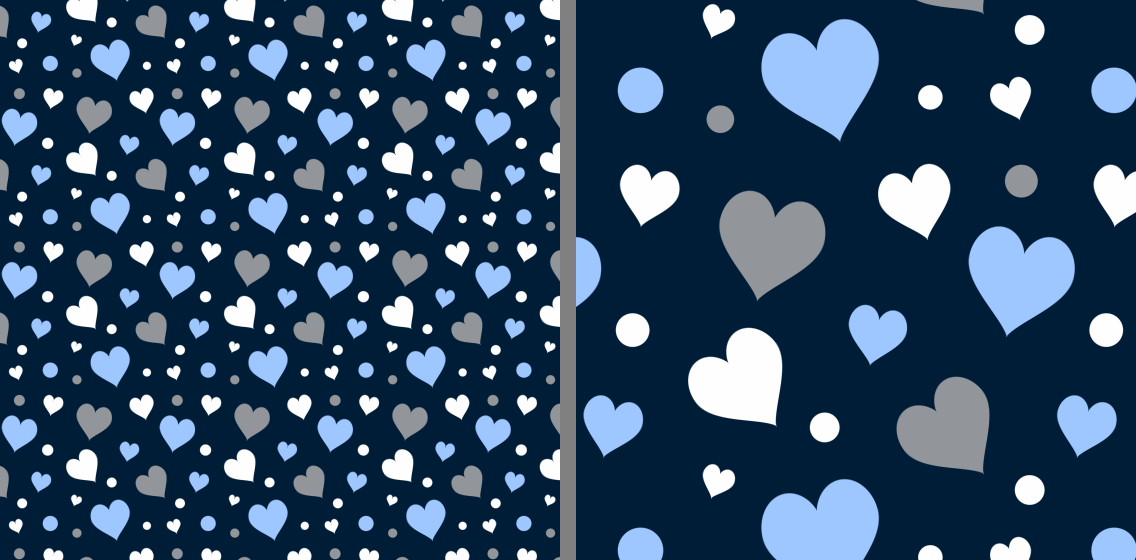
Left: the whole. Right: its middle third, enlarged.
Reproduce this pattern procedurally as a Shadertoy shader.

```glsl
// Tilted hearts and round dots in blue, grey and white, tossed over navy in a repeating tile.
#define UNITS 768.0                  // layout units along the canvas
#define TILE vec2(216.5, 210.3)      // repeat size in layout units
#define NAVY vec3(0.0, 0.112, 0.216)
#define BLUE vec3(0.622, 0.782, 1.0)
#define GREY vec3(0.573, 0.588, 0.604)
#define WHITE vec3(0.995)
#define LOBE_TOP 0.65                // heart proportions, half width = 1
#define TIP_DEPTH 1.35
#define PINCH 1.3                    // inward curve of the sides near the tip

// Hearts: centre x, centre y (downward), half width, tilt in radians.
// Ordered by colour: 4 blue, 2 grey, 5 white.
const vec4 hearts[11] = vec4[11](
    vec4(151.2, 75.1, 27.1, 0.25), vec4(26.7, 167.4, 24.4, -0.21),
    vec4(177.5, 195.0, 13.4, -0.20), vec4(56.5, 26.5, 13.7, -0.24),
    vec4(129.2, 151.1, 24.4, -0.21), vec4(207.5, 27.8, 22.5, 0.65),
    vec4(112.5, 216.0, 22.8, 0.65), vec4(194.2, 133.5, 16.7, 0.27),
    vec4(73.2, 131.3, 13.7, -0.22), vec4(104.8, 53.6, 7.5, -0.35),
    vec4(21.7, 88.4, 9.5, 0.33));

// Dots: centre x, centre y, radius. Ordered by colour: 1 blue, 2 grey, 4 white.
const vec3 dots[7] = vec3[7](
    vec3(69.0, 87.0, 10.4), vec3(105.5, 100.2, 6.3), vec3(26.6, 128.5, 7.5),
    vec3(153.2, 30.8, 6.8), vec3(30.4, 59.4, 6.8), vec3(201.5, 90.2, 5.6),
    vec3(65.4, 196.6, 7.7));

// Shortest offset from a centre to the point across tile borders
vec2 wrappedOffset(vec2 p, vec2 centre) {
    return mod(p - centre + 0.5 * TILE, TILE) - 0.5 * TILE;
}

// Approximate signed distance to an upright heart of half width 1
float heartDistance(vec2 p) {
    p.x = abs(p.x);
    if (p.y > 0.0) {
        return 0.55 * (length((p - vec2(0.48, 0.0)) / vec2(0.52, LOBE_TOP)) - 1.0);
    }
    float depth = min(-p.y / TIP_DEPTH, 1.0);
    float halfWidth = pow(max(cos(1.5708 * depth), 0.0), PINCH);
    return max(0.75 * (p.x - halfWidth), -TIP_DEPTH - p.y);
}

vec3 pickColour(int i, int blueEnd, int greyEnd) {
    return i < blueEnd ? BLUE : i < greyEnd ? GREY : WHITE;
}

void mainImage(out vec4 fragColor, in vec2 fragCoord) {
    float pixel = UNITS / iResolution.y;
    vec2 p = fragCoord * pixel;
    p.y = UNITS - p.y;
    float soft = 0.75 * pixel;
    vec3 colour = NAVY;

    // Hearts
    for (int i = 0; i < 11; i++) {
        vec4 heart = hearts[i];
        vec2 q = wrappedOffset(p, heart.xy) * vec2(1.0, -1.0) / heart.z;
        float c = cos(heart.w), s = sin(heart.w);
        float d = heartDistance(mat2(c, -s, s, c) * q) * heart.z;
        colour = mix(pickColour(i, 4, 6), colour, smoothstep(-soft, soft, d));
    }

    // Dots
    for (int i = 0; i < 7; i++) {
        float d = length(wrappedOffset(p, dots[i].xy)) - dots[i].z;
        colour = mix(pickColour(i, 1, 3), colour, smoothstep(-soft, soft, d));
    }

    fragColor = vec4(colour, 1.0);
}
```
